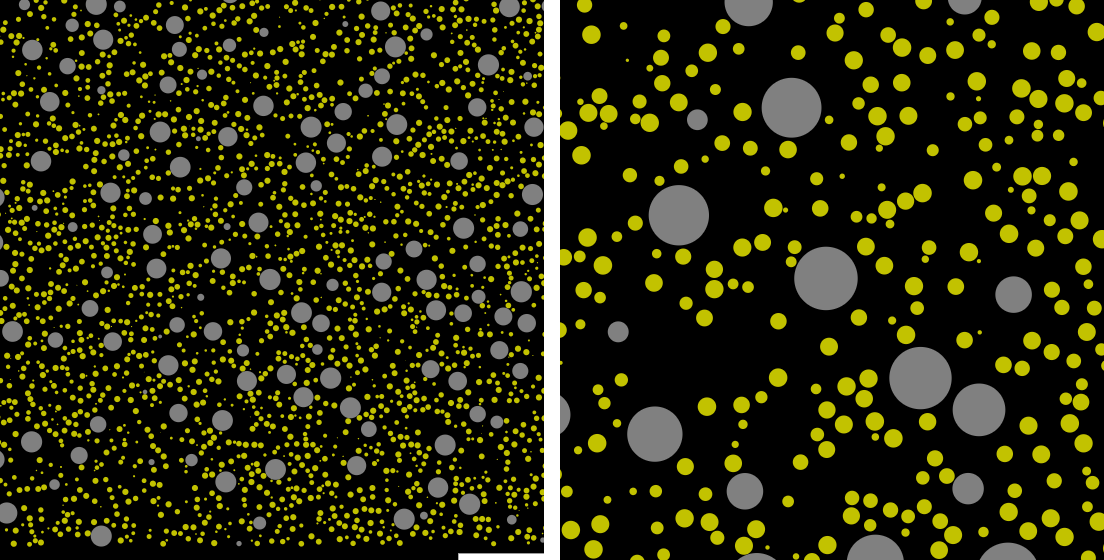
Left: the whole. Right: its middle third, enlarged.
Reproduce this pattern procedurally as a Shadertoy shader.

```glsl
// A cut through a packing of spheres: large grey discs among fine yellow grains on black.
// Each layer scatters one candidate per grid cell; of two that would overlap only the
// one of higher rank stays. Disc sizes follow the slice of a sphere at random height.

const vec3 GREY = vec3(0.5);
const vec3 YELLOW = vec3(0.76, 0.76, 0.0);
const float FLOOR_Y = 0.028;                 // empty strip along the bottom
const vec2 BAR_SIZE = vec2(0.153, 0.0118);   // white bar in the lower right corner

struct Layer {
    float cell;     // grid spacing, in canvas heights
    float radius;   // radius of the full sphere
    float gap;      // least space between two discs
    float share;    // share of cells that hold a candidate
    float streak;   // strength of the uneven, stretched density
    float seed;
};

const Layer COARSE = Layer(0.0573, 0.0189, 0.0100, 0.46, 0.0, 3.0);
const Layer FINE = Layer(0.0117, 0.0055, 0.0002, 0.46, 0.5, 11.0);

float hash(vec2 p, float seed) {
    return fract(sin(dot(p, vec2(127.1, 311.7)) + seed * 74.7) * 43758.5);
}

float valueNoise(vec2 p, float seed) {
    vec2 i = floor(p), f = fract(p);
    f = f * f * (3.0 - 2.0 * f);
    float low = mix(hash(i, seed), hash(i + vec2(1, 0), seed), f.x);
    float high = mix(hash(i + vec2(0, 1), seed), hash(i + vec2(1, 1), seed), f.x);
    return mix(low, high, f.y);
}

// Candidate of a cell: centre in xy, radius in z (negative when the cell is empty).
vec3 candidate(vec2 id, Layer l) {
    vec2 centre = (id + vec2(hash(id, l.seed), hash(id, l.seed + 1.0))) * l.cell;
    float density = valueNoise(centre * vec2(14.0, 30.0), l.seed + 2.0);
    float chance = l.share * (1.0 + l.streak * (2.0 * density - 1.0));
    if (hash(id, l.seed + 3.0) > chance || centre.y < FLOOR_Y) return vec3(centre, -1.0);
    float height = hash(id, l.seed + 4.0);
    return vec3(centre, l.radius * sqrt(1.0 - height * height));
}

// True when no overlapping neighbour has a higher rank.
bool survives(vec2 id, vec3 disc, Layer l) {
    float rank = hash(id, l.seed + 5.0);
    for (int y = -1; y <= 1; y++)
    for (int x = -1; x <= 1; x++) {
        if (x == 0 && y == 0) continue;
        vec2 otherId = id + vec2(x, y);
        vec3 other = candidate(otherId, l);
        bool clash = other.z > 0.0
            && distance(disc.xy, other.xy) < disc.z + other.z + l.gap;
        if (clash && hash(otherId, l.seed + 5.0) > rank) return false;
    }
    return true;
}

// Signed distance to the coarse discs, capped at reach.
float coarseDistance(vec2 p, float reach) {
    float nearest = reach;
    vec2 home = floor(p / COARSE.cell);
    for (int y = -1; y <= 1; y++)
    for (int x = -1; x <= 1; x++) {
        vec2 id = home + vec2(x, y);
        vec3 disc = candidate(id, COARSE);
        float d = distance(p, disc.xy) - disc.z;
        if (disc.z > 0.0 && d < nearest && survives(id, disc, COARSE)) nearest = d;
    }
    return nearest;
}

// Signed distance to the fine grains, which keep clear of the coarse discs.
float fineDistance(vec2 p, float reach) {
    float nearest = reach;
    vec2 home = floor(p / FINE.cell);
    for (int y = -1; y <= 1; y++)
    for (int x = -1; x <= 1; x++) {
        vec2 id = home + vec2(x, y);
        vec3 disc = candidate(id, FINE);
        float d = distance(p, disc.xy) - disc.z;
        if (disc.z > 0.0 && d < nearest && survives(id, disc, FINE)
            && coarseDistance(disc.xy, FINE.radius * 2.0) > disc.z) nearest = d;
    }
    return nearest;
}

// Share of a pixel covered by a shape at signed distance d.
float coverage(float d, float pixel) {
    return clamp(0.5 - d / pixel, 0.0, 1.0);
}

void mainImage(out vec4 fragColor, in vec2 fragCoord) {
    float pixel = 1.0 / iResolution.y;
    vec2 p = fragCoord * pixel;

    // Grains and discs on black
    vec3 color = YELLOW * coverage(fineDistance(p, pixel), pixel);
    color = mix(color, GREY, coverage(coarseDistance(p, pixel), pixel));

    // Corner bar
    vec2 corner = vec2(iResolution.x * pixel - p.x, p.y) - BAR_SIZE;
    color = mix(color, vec3(1.0), coverage(max(corner.x, corner.y), pixel));

    fragColor = vec4(color, 1.0);
}
```
